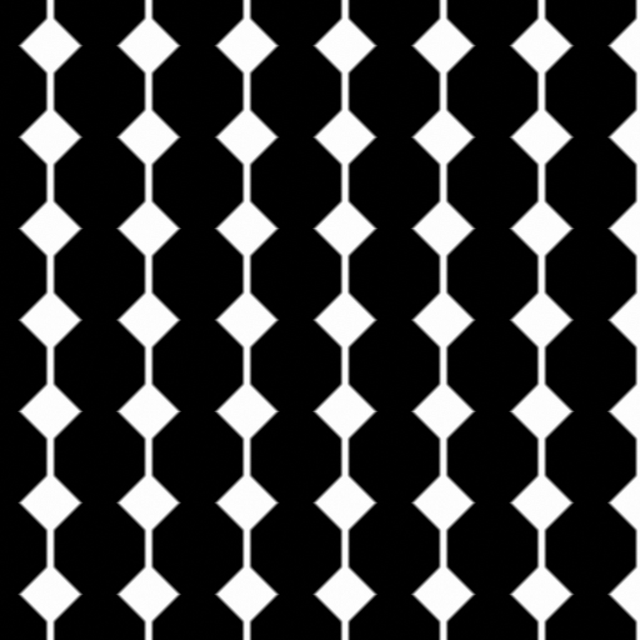
This pattern is drawn by a three.js fragment shader. Its source:

```glsl
// White diamonds strung on thin vertical lines, in even columns over black.
varying vec2 vUv;

float hash(vec2 p) {
  return fract(sin(dot(p, vec2(127.1, 311.7))) * 43758.5);
}

// Union of two distances with a small fillet where they meet.
float smoothUnion(float a, float b, float radius) {
  float h = max(radius - abs(a - b), 0.0) / radius;
  return min(a, b) - 0.25 * h * h * radius;
}

void main() {
  // Position relative to the nearest diamond centre.
  vec2 pitch = vec2(0.1535, 1.0 / 7.0);
  vec2 firstCentre = vec2(0.0788, 0.5 / 7.0);
  vec2 cell = (fract((vUv - firstCentre) / pitch + 0.5) - 0.5) * pitch;

  // Diamond and the string through it.
  float diamond = (abs(cell.x) + abs(cell.y) - 0.048) * 0.7071;
  float string = abs(cell.x) - 0.0055;
  float shape = smoothUnion(diamond, string, 0.002);

  // Soft edge and a trace of grain.
  float ink = 1.0 - smoothstep(-0.0036, 0.0036, shape);
  float grain = (hash(floor(vUv * 512.0)) - 0.5) * 0.008;
  gl_FragColor = vec4(vec3(ink * 0.992 + grain), 1.0);
}
```
